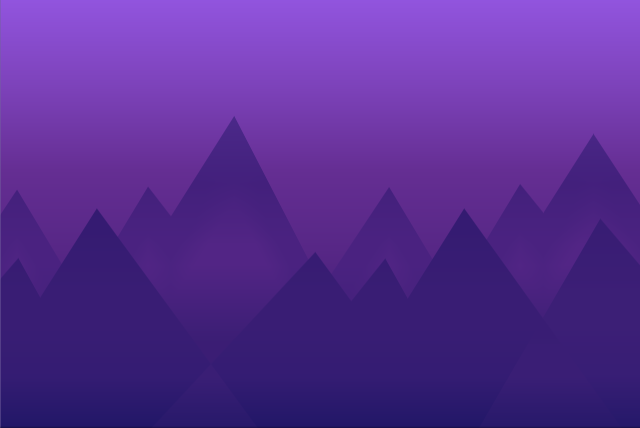
Write a Shadertoy shader that draws this background.

```glsl
// Layered violet mountain ranges fading into haze under a purple sky.

// Height of a peak above p: apex (xy), left and right slopes (zw).
float peak(vec2 p, vec4 m) {
    float dx = p.x - m.x;
    return m.y - max(-dx * m.z, dx * m.w) - p.y;
}

// Linear ramp from 0 at a to 1 at b.
float ramp(float a, float b, float x) {
    return clamp((x - a) / (b - a), 0.0, 1.0);
}

// Antialiased coverage of a height field.
float cover(float h) {
    float soft = 1.3 / iResolution.y;
    return smoothstep(-soft, soft, h);
}

vec3 skyColor(float depth) {
    vec3 c = mix(vec3(0.57, 0.33, 0.87), vec3(0.49, 0.26, 0.73), ramp(0.0, 0.2, depth));
    c = mix(c, vec3(0.395, 0.18, 0.575), ramp(0.2, 0.4, depth));
    c = mix(c, vec3(0.335, 0.15, 0.52), ramp(0.4, 0.6, depth));
    return mix(c, vec3(0.23, 0.115, 0.455), ramp(0.6, 0.8, depth));
}

// Dark summits dissolve into a warmer haze lower down.
vec3 farColor(float depth, float below) {
    vec3 summit = mix(vec3(0.295, 0.16, 0.54), vec3(0.26, 0.125, 0.485), ramp(0.27, 0.43, depth));
    vec3 haze = mix(vec3(0.32, 0.145, 0.52), vec3(0.23, 0.115, 0.455), ramp(0.62, 0.8, depth));
    return mix(summit, haze, max(ramp(0.42, 0.56, depth) * 0.5, ramp(0.0, 0.2, below) * ramp(0.4, 0.57, depth)));
}

vec3 nearColor(float depth) {
    vec3 c = mix(vec3(0.205, 0.105, 0.445), vec3(0.225, 0.115, 0.455), ramp(0.5, 0.7, depth));
    c = mix(c, vec3(0.205, 0.11, 0.45), ramp(0.75, 0.88, depth));
    return mix(c, vec3(0.13, 0.09, 0.405), ramp(0.88, 1.0, depth));
}

void mainImage(out vec4 fragColor, in vec2 fragCoord) {
    vec2 uv = fragCoord / iResolution.xy;
    vec2 p = uv * vec2(1.5, 1.0);
    float depth = 1.0 - uv.y;
    vec3 color = skyColor(depth);

    // Far range
    vec4 farPeaks[6] = vec4[6](
        vec4(0.040, 0.557, 1.50, 1.66), vec4(0.347, 0.564, 1.65, 1.29),
        vec4(0.549, 0.729, 1.58, 1.93), vec4(0.912, 0.563, 1.50, 1.66),
        vec4(1.219, 0.570, 1.65, 1.23), vec4(1.391, 0.687, 1.57, 1.52));
    float farHeight = -1.0;
    for (int i = 0; i < 6; i++) farHeight = max(farHeight, peak(p, farPeaks[i]));
    color = mix(color, farColor(depth, farHeight), cover(farHeight));

    // Near ranges: left, centre and right
    float left = cover(max(peak(p, vec4(0.043, 0.397, 1.15, 1.80)),
                           peak(p, vec4(0.227, 0.513, 1.57, 1.36))));
    float centre = cover(max(peak(p, vec4(0.739, 0.411, 1.07, 1.36)),
                         max(peak(p, vec4(0.903, 0.396, 1.25, 1.78)),
                             peak(p, vec4(1.088, 0.513, 1.59, 1.39)))));
    float right = cover(peak(p, vec4(1.407, 0.489, 1.72, 1.17)));
    float near = max(left, max(centre, right));
    color = mix(color, nearColor(depth), near);

    // Paler haze where near ranges overlap
    float overlap = max(left * centre, centre * right);
    color += vec3(0.022, 0.008, 0.01) * overlap * ramp(0.76, 0.87, depth);
    color += vec3(0.012, 0.006, 0.008) * right * (1.0 - centre);

    // Thin pale left rim and dark bottom rim
    color = mix(color, vec3(0.45, 0.38, 0.62), 0.5 * (1.0 - smoothstep(0.001, 0.003, p.x)));
    color *= 1.0 - 0.25 * (1.0 - smoothstep(0.001, 0.005, p.y));
    fragColor = vec4(color, 1.0);
}
```
